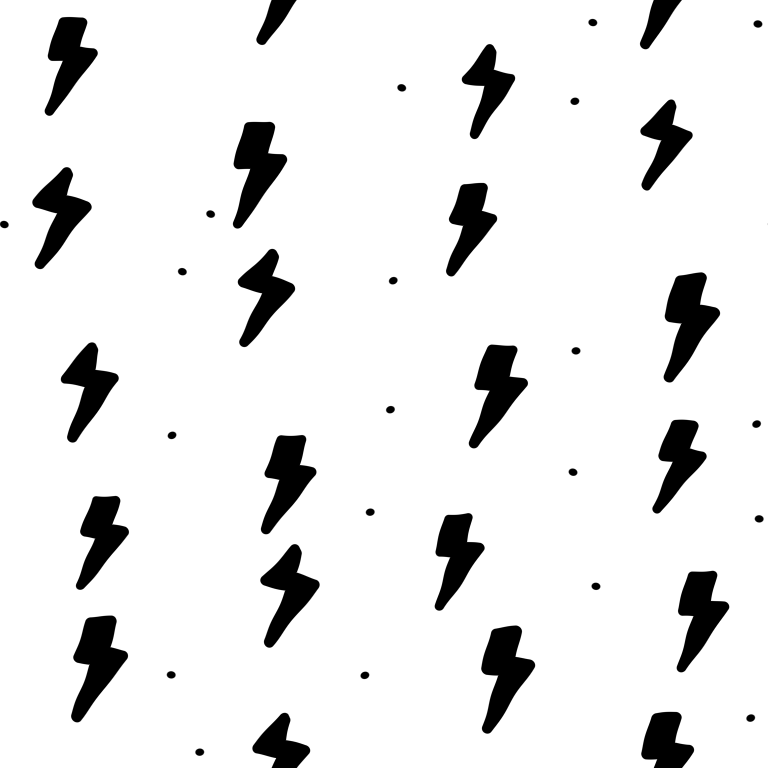
Reproduce this pattern procedurally as a WebGL 2 fragment shader.

```glsl
#version 300 es
precision highp float;
// Seamless scatter of hand-inked black lightning bolts and small dots on white.

uniform vec2 u_resolution;
out vec4 fragColor;

const vec2 GRID = vec2(4.0, 5.0);

float hash(vec2 p) {
  return fract(sin(dot(p, vec2(127.1, 311.7))) * 43758.5453);
}

vec2 hash2(vec2 p) {
  return vec2(hash(p), hash(p + 17.3));
}

vec2 rotate(vec2 p, float angle) {
  float c = cos(angle), s = sin(angle);
  return vec2(c * p.x - s * p.y, s * p.x + c * p.y);
}

// Signed distance to a bolt with rounded corners; the top is blocky or pointed.
float boltDistance(vec2 p, float pointed) {
  vec2 corner[7] = vec2[7](
    mix(vec2(-0.013, 0.057), vec2(0.003, 0.057), pointed),
    mix(vec2(0.012, 0.058), vec2(0.005, 0.053), pointed),
    mix(vec2(0.002, 0.021), vec2(-0.002, 0.024), pointed),
    mix(vec2(0.026, 0.017), vec2(0.029, 0.016), pointed),
    mix(vec2(-0.030, -0.058), vec2(-0.025, -0.057), pointed),
    mix(vec2(-0.005, 0.012), vec2(0.002, 0.012), pointed),
    mix(vec2(-0.027, 0.014), vec2(-0.031, 0.018), pointed));
  float nearest = 1.0, side = 1.0;
  for (int i = 0, j = 6; i < 7; j = i, i++) {
    vec2 edge = corner[j] - corner[i];
    vec2 toPoint = p - corner[i];
    vec2 gap = toPoint - edge * clamp(dot(toPoint, edge) / dot(edge, edge), 0.0, 1.0);
    nearest = min(nearest, dot(gap, gap));
    bvec3 crossing = bvec3(p.y >= corner[i].y, p.y < corner[j].y,
                           edge.x * toPoint.y > edge.y * toPoint.x);
    if (all(crossing) || all(not(crossing))) side = -side;
  }
  return side * sqrt(nearest) - 0.0065;
}

float dotDistance(vec2 p) {
  vec2 radii = vec2(0.0057, 0.0047);
  return (length(p / radii) - 1.0) * radii.y;
}

void main() {
  vec2 uv = gl_FragCoord.xy / u_resolution;
  vec2 home = floor(uv * GRID);
  float ink = 1.0;

  // Nearby cells each hold one bolt and one dot; alternate columns are staggered
  for (int y = -1; y <= 1; y++) {
    for (int x = -1; x <= 1; x++) {
      vec2 cell = home + vec2(x, y);
      vec2 id = mod(cell, GRID);
      vec2 stagger = vec2(0.0, 0.5 * mod(id.x, 2.0));

      // Bolt, with a slight wobble of the pen
      vec2 jitter = (hash2(id + 3.7) - 0.5) * vec2(0.36, 0.32);
      vec2 p = uv - (cell + 0.5 + stagger + jitter) / GRID;
      float size = mix(0.93, 1.10, hash(id + 41.9));
      p = rotate(p, 0.14 * (hash(id + 8.2) - 0.5)) / size;
      p += 0.0008 * sin(p.yx * 130.0 + 6.28 * hash2(id + 29.1));
      float pointed = step(hash(id + 61.4), 0.42);
      ink = min(ink, boltDistance(p, pointed) * size);

      // Dot, in the gap beside the bolt
      vec2 drift = (hash2(id + 73.6) - 0.5) * vec2(0.22, 0.8);
      vec2 q = uv - (cell + vec2(0.0, 0.5) + stagger + drift) / GRID;
      ink = min(ink, dotDistance(rotate(q, 0.8 * (hash(id + 52.8) - 0.5))));
    }
  }

  float pixel = 1.0 / min(u_resolution.x, u_resolution.y);
  float paper = smoothstep(-0.7 * pixel, 0.7 * pixel, ink);
  fragColor = vec4(vec3(paper), 1.0);
}
```
